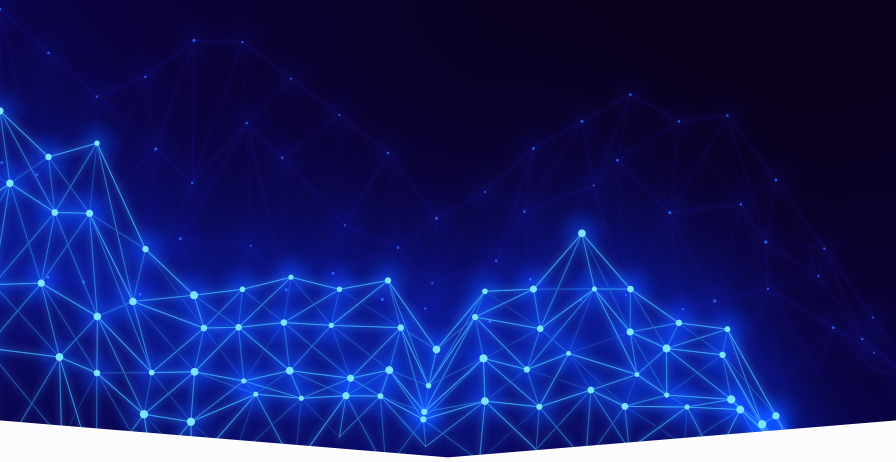
Give the GLSL for this background, as a Shadertoy shader.

```glsl
// Glowing wire meshes shaped like mountain ridges on a deep indigo backdrop.
// Jittered nodes hang in columns below crest formulas and are joined to their
// neighbours; a blue haze follows the near ridge above a white chevron.

const float SPACING = 0.105;

vec2 hash2(vec2 p) {
    vec3 q = fract(p.xyx * vec3(0.1031, 0.1030, 0.0973));
    q += dot(q, q.yzx + 33.33);
    return fract((q.xx + q.yz) * q.zy);
}

float peak(float x, float center, float top, float slope) {
    return top - slope * abs(x - center);
}

float nearCrest(float x) {
    float h = max(peak(x, 0.0, 0.76, 0.95), peak(x, 0.21, 0.69, 2.2));
    h = max(h, max(peak(x, 0.63, 0.40, 0.25), peak(x, 0.84, 0.396, 1.4)));
    h = max(h, max(peak(x, 1.05, 0.375, 0.4), peak(x, 1.26, 0.495, 1.15)));
    h = max(h, peak(x, 1.5, 0.31, 0.3));
    float valley = (x - 0.95) / 0.06;
    return min(h - 0.09 * exp(-valley * valley), 2.0 * (1.73 - x));
}

float farCrest(float x) {
    float h = max(peak(x, 0.0, 0.98, 0.9), peak(x, 0.47, 0.95, 0.75));
    h = max(h, max(peak(x, 1.365, 0.795, 0.55), peak(x, 1.575, 0.75, 1.6)));
    float valley = (x - 0.98) / 0.08;
    return min(h - 0.08 * exp(-valley * valley), 0.76 - 1.42 * (x - 1.575));
}

// The top row stays on the crest; lower rows scatter towards the ground
vec2 nodePosition(float column, float row, float rows, float crest, float ground) {
    vec2 jitter = (hash2(vec2(column, row + 7.0 * rows)) - 0.5) * min(row, 1.0);
    float depth = row / rows + 0.22 * jitter.y;
    return vec2(SPACING * column + 0.06 * jitter.x, mix(crest, ground, depth));
}

// Strength of a thin line with a soft halo
float wire(vec2 p, vec2 a, vec2 b, float width, float pixel) {
    vec2 ab = b - a, ap = p - a;
    float d = length(ap - ab * clamp(dot(ap, ab) / dot(ab, ab), 0.0, 1.0));
    float halo = max(0.0, 1.0 - 40.0 * d);
    return max(clamp((width - d) / pixel + 0.5, 0.0, 1.0), 0.25 * halo * halo);
}

// Returns line coverage, dot coverage and node glow
vec3 mesh(vec2 p, bool isNear, float pixel) {
    vec3 result = vec3(0.0);
    float rows = isNear ? 4.0 : 3.0;
    float ground = isNear ? 0.02 : 0.2;
    float width = isNear ? 0.0015 : 0.0008;
    float first = floor(p.x / SPACING) - 1.0;
    float crestA = isNear ? nearCrest(first * SPACING) : farCrest(first * SPACING);

    for (int i = 0; i < 3; i++) {
        float c = first + float(i);
        float nextX = (c + 1.0) * SPACING;
        float crestB = isNear ? nearCrest(nextX) : farCrest(nextX);
        if (p.y < max(crestA, crestB) + 0.08) {
            vec2 a = nodePosition(c, 0.0, rows, crestA, ground);
            vec2 b = nodePosition(c + 1.0, 0.0, rows, crestB, ground);
            for (float r = 0.0; r < rows; r++) {
                vec2 belowA = nodePosition(c, r + 1.0, rows, crestA, ground);
                vec2 belowB = nodePosition(c + 1.0, r + 1.0, rows, crestB, ground);
                vec2 rnd = hash2(vec2(c + 31.0, r + 91.0));

                // One side, one drop and two diagonals of each mesh cell
                float lines = wire(p, a, b, width, pixel) * 0.85;
                lines = max(lines, wire(p, a, belowA, width, pixel) * (0.2 + 0.6 * rnd.x));
                lines = max(lines, wire(p, a, belowB, width, pixel) * (0.2 + 0.6 * rnd.y));
                lines = max(lines, wire(p, b, belowA, width, pixel) * (0.8 - 0.6 * rnd.y));
                result.x = max(result.x, lines);

                float d = length(p - a);
                float radius = isNear ? 0.005 + 0.004 * rnd.x : 0.002 + 0.0015 * rnd.x;
                float glow = max(0.0, 1.0 - 180.0 * d * d);
                result.y = max(result.y, clamp((radius - d) / pixel + 0.5, 0.0, 1.0));
                result.z += glow * glow * glow;
                a = belowA;
                b = belowB;
            }
        }
        crestA = crestB;
    }
    return result;
}

void mainImage(out vec4 fragColor, in vec2 fragCoord) {
    vec2 uv = fragCoord / iResolution.xy;
    vec2 p = uv * vec2(1.94, 1.0);
    float pixel = 1.0 / iResolution.y;
    vec3 white = vec3(0.99, 0.99, 1.0);

    // White chevron along the bottom
    float edge = p.y - 0.01 - 0.16 * abs(uv.x - 0.5);
    fragColor = vec4(white, 1.0);
    if (edge < -pixel) return;

    // Indigo backdrop, darkest at the upper right
    float shade = smoothstep(0.1, 1.1, length((uv - vec2(0.85, 1.0)) * vec2(1.0, 0.9)));
    vec3 color = mix(vec3(0.035, 0.0, 0.11), vec3(0.04, 0.015, 0.29), shade);

    // Wide and tight blue haze along the smoothed near ridge
    float ridge = 0.0;
    for (float i = -2.0; i < 2.5; i++) ridge += 0.2 * nearCrest(p.x + 0.06 * i);
    float height = p.y - 0.72 * ridge;
    float fade = smoothstep(2.05, 1.5, p.x);
    color = mix(color, vec3(0.04, 0.05, 0.44), 0.8 * fade * exp(-height * height * 9.0));
    color = mix(color, vec3(0.04, 0.13, 0.66), 0.65 * fade * exp(-height * height * 31.0));

    // Faint far mesh
    vec3 far = mesh(p, false, pixel);
    color = mix(color, vec3(0.16, 0.07, 0.66), 0.45 * far.x);
    color += vec3(0.0, 0.01, 0.05) * far.z;
    color = mix(color, vec3(0.16, 0.42, 1.0), 0.8 * far.y);

    // Bright near mesh
    vec3 near = mesh(p, true, pixel);
    color += vec3(0.0, 0.10, 0.25) * min(near.z, 2.0);
    color = mix(color, vec3(0.24, 0.67, 1.0), near.x);
    color = mix(color, vec3(0.48, 0.89, 1.0), near.y);

    color = mix(color, white, clamp(0.5 - edge / pixel, 0.0, 1.0));
    fragColor = vec4(clamp(color, 0.0, 1.0), 1.0);
}
```
